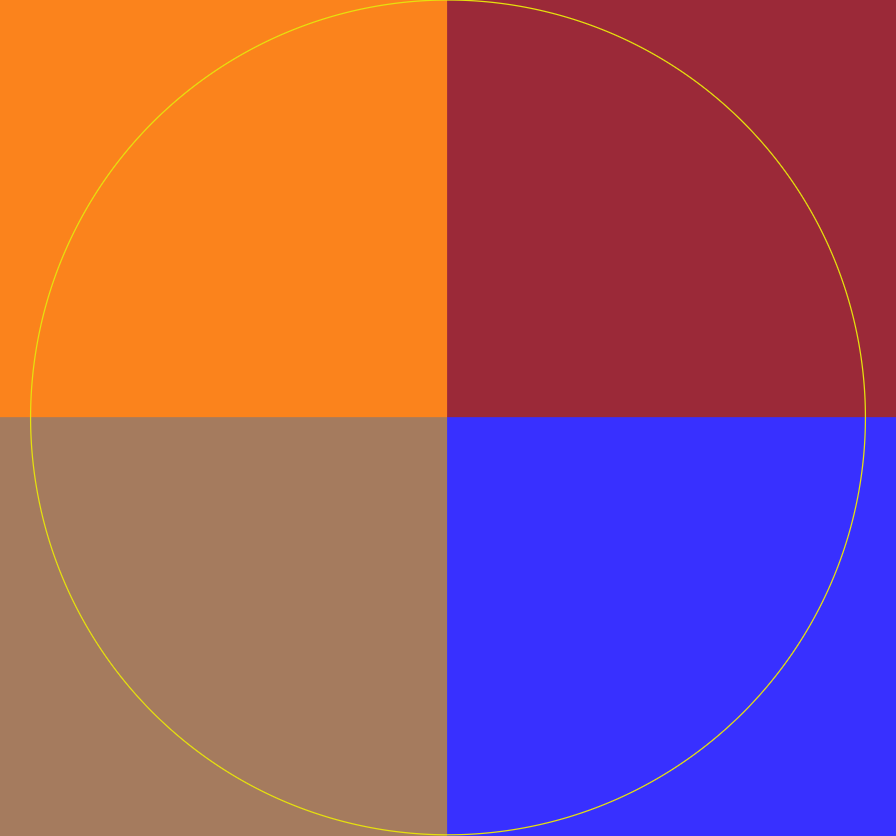
This background is drawn by a Shadertoy shader. Its source:

```glsl
// Four flat coloured quadrants with a thin yellow circle inscribed over them.

#define SPLIT vec2(0.499, 0.501)
#define CIRCLE_CENTER vec2(0.5, 0.5007)
#define CIRCLE_RADIUS 0.4993
#define LINE_WIDTH 0.0015
#define ORANGE vec3(0.985, 0.514, 0.110)
#define CRIMSON vec3(0.606, 0.161, 0.220)
#define BROWN vec3(0.647, 0.482, 0.369)
#define BLUE vec3(0.220, 0.190, 1.000)
#define YELLOW vec3(0.900, 0.880, 0.050)

// Coverage of a pixel by the region where signedDist is positive
float coverage(float signedDist, float pixel) {
    return clamp(signedDist / pixel + 0.5, 0.0, 1.0);
}

vec3 quadrants(vec2 fromSplit, float pixel) {
    float right = coverage(fromSplit.x, pixel);
    float top = coverage(fromSplit.y, pixel);
    return mix(mix(BROWN, BLUE, right), mix(ORANGE, CRIMSON, right), top);
}

// Stroke coverage stays proportional to its width below one pixel
float ring(vec2 p, float pixel) {
    float d = length(p) - CIRCLE_RADIUS;
    float halfWidth = 0.5 * LINE_WIDTH;
    return coverage(d + halfWidth, pixel) - coverage(d - halfWidth, pixel);
}

void mainImage(out vec4 fragColor, in vec2 fragCoord) {
    // Lengths are fractions of the canvas height
    float pixel = 1.0 / iResolution.y;
    vec2 aspect = vec2(iResolution.x / iResolution.y, 1.0);
    vec2 uv = fragCoord / iResolution.xy;

    vec3 color = quadrants((uv - SPLIT) * aspect, pixel);
    color = mix(color, YELLOW, ring((uv - CIRCLE_CENTER) * aspect, pixel));
    fragColor = vec4(color, 1.0);
}
```
